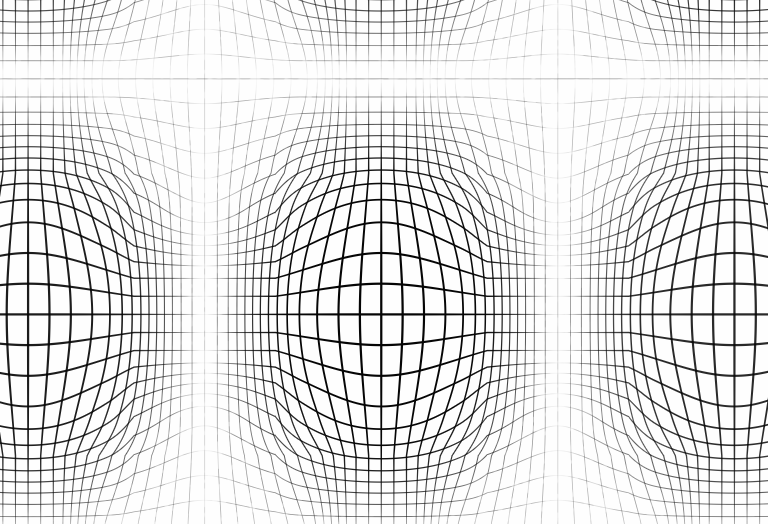
Give the GLSL for this pattern, as a WebGL 1 fragment shader.

```glsl
precision highp float;
// Repeating wire grid swollen into soft spheres, with fine lines fading toward the seams.

uniform vec2 u_resolution;

// Lengths are in units of the canvas height.
const vec2 CELL_SIZE = vec2(0.674, 0.899);
const vec2 CELL_CENTER = vec2(0.7276, 0.4);
const vec2 LINES_PER_HALF = vec2(14.0, 13.0);
const float BULGE = 0.41;
const float BULGE_RADIUS = 0.6;
const float SQUEEZE = 0.27;
const float THICK_LINE = 0.0043;
const float THIN_LINE = 0.0015;
const float FAINT_INK = 0.33;
const float SEAM_FADE = 0.82;
const float CELL_FADE = 0.16;
const float WEAR = 0.5;
const float WEAR_SCALE = 110.0;
const float SLOPE_STEP = 0.001;
const vec3 PAPER = vec3(0.995);
const vec3 INK = vec3(0.02);

float hash(vec2 p) {
  vec3 h = fract(vec3(p.xyx) * 0.1031);
  h += dot(h, h.yzx + 33.33);
  return fract((h.x + h.y) * h.z);
}

float noise(vec2 p) {
  vec2 i = floor(p);
  vec2 f = fract(p);
  f = f * f * (3.0 - 2.0 * f);
  return mix(mix(hash(i), hash(i + vec2(1.0, 0.0)), f.x),
             mix(hash(i + vec2(0.0, 1.0)), hash(i + vec2(1.0)), f.x), f.y);
}

// Line numbers at a point of the positive quarter of a cell (0 center, 1 seam).
vec2 warpedGrid(vec2 a) {
  vec2 reach = a.yx / BULGE_RADIUS;
  vec2 dome = max(1.0 - reach * reach, 0.0);
  vec2 magnify = BULGE * a * (1.0 - smoothstep(0.38, 0.92, a));
  vec2 squeeze = SQUEEZE * (1.0 - a) * smoothstep(0.14, 0.45, a);
  vec2 outside = smoothstep(0.45, 1.0, a.yx);
  return LINES_PER_HALF * (a - magnify * dome + squeeze * outside);
}

// Share of a pixel covered by a line of the given width.
vec2 lineCoverage(vec2 dist, float width, float pixel) {
  vec2 upper = min(dist + 0.5 * pixel, vec2(0.5 * width));
  vec2 lower = max(dist - 0.5 * pixel, vec2(-0.5 * width));
  return clamp((upper - lower) / pixel, 0.0, 1.0);
}

void main() {
  float pixel = 1.0 / u_resolution.y;
  vec2 p = gl_FragCoord.xy * pixel;

  // Repeat and mirror the cell
  vec2 tile = (p - CELL_CENTER) / CELL_SIZE;
  vec2 cell = floor(tile + 0.5);
  vec2 a = abs(tile - cell) * 2.0;

  // Distance to the nearest vertical (x) and horizontal (y) line
  vec2 grid = warpedGrid(a);
  vec2 stepLength = 0.5 * SLOPE_STEP * CELL_SIZE;
  vec2 slopeX = (warpedGrid(a + vec2(SLOPE_STEP, 0.0)) - grid) / stepLength.x;
  vec2 slopeY = (warpedGrid(a + vec2(0.0, SLOPE_STEP)) - grid) / stepLength.y;
  vec2 dist = abs(fract(grid + 0.5) - 0.5) / sqrt(slopeX * slopeX + slopeY * slopeY);

  // Lines thin out and pale away from the center
  float radius = length(a);
  float width = mix(THICK_LINE, THIN_LINE, smoothstep(0.1, 1.05, radius));
  float strength = mix(1.0, FAINT_INK, smoothstep(0.5, 1.15, radius));
  vec2 ink = lineCoverage(dist, width, pixel) * strength;

  // Lines dissolve where they cross a seam; the seam lines remain
  vec2 seamLine = step(LINES_PER_HALF - 0.5, grid);
  ink *= 1.0 - SEAM_FADE * smoothstep(0.82, 1.0, a.yx) * (1.0 - seamLine);
  ink *= mix(vec2(1.0), vec2(0.65, 1.25), seamLine);

  // Broken hairlines and a slightly different tone in each cell
  float wear = smoothstep(0.45, 0.8, noise(p * WEAR_SCALE + 40.0));
  ink *= 1.0 - WEAR * wear * smoothstep(0.75, 1.1, radius);
  ink *= 1.0 - CELL_FADE * hash(cell);

  float total = 1.0 - (1.0 - ink.x) * (1.0 - ink.y);
  gl_FragColor = vec4(mix(PAPER, INK, total), 1.0);
}
```
